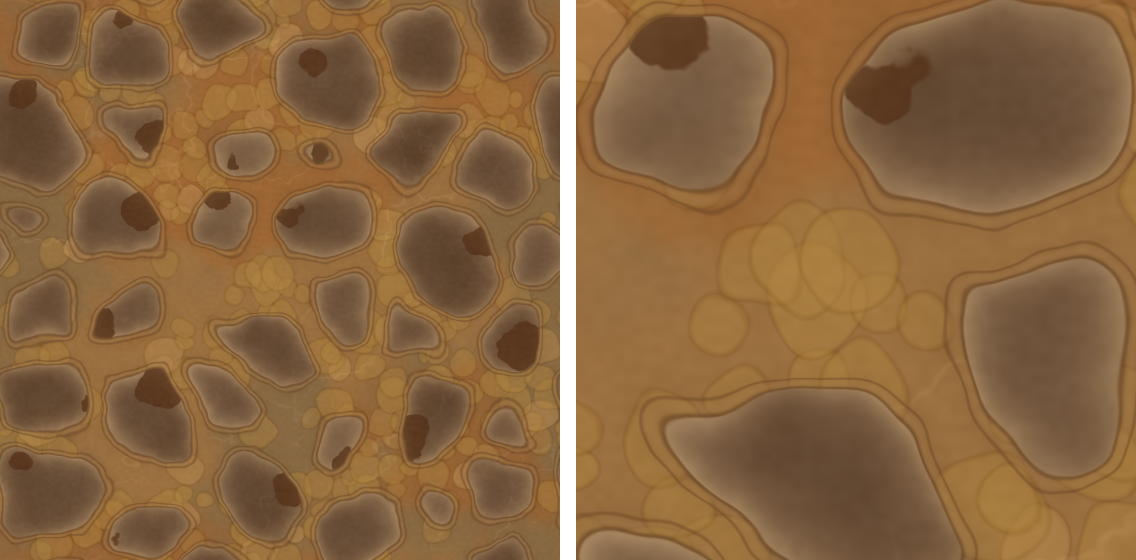
Left: the whole. Right: its middle third, enlarged.
Write a Shadertoy shader that draws this texture.

```glsl
// Tiling brown stones with pale rims, set in ochre ground strewn with translucent discs.

float hash(vec2 p) {
    return fract(sin(dot(p, vec2(127.1, 311.7))) * 43758.5453);
}

// Value noise with n repeats across the canvas, wrapping at its edges
float noise(vec2 uv, float n) {
    vec2 p = uv * n, i = floor(p), f = fract(p);
    f = f * f * (3.0 - 2.0 * f);
    vec2 a = mod(i, n), b = mod(i + 1.0, n);
    return mix(mix(hash(a + n), hash(vec2(b.x, a.y) + n), f.x),
               mix(hash(vec2(a.x, b.y) + n), hash(b + n), f.x), f.y);
}

float fbm(vec2 uv, float n) {
    float sum = 0.0, amp = 0.52;
    for (int k = 0; k < 5; k++) {
        sum += amp * noise(uv, n);
        n *= 2.0;
        amp *= 0.5;
    }
    return sum;
}

// Stone centre in xy, its radius in z, on a 6 by 6 wrapping grid
vec3 stoneSite(vec2 cell) {
    vec2 id = mod(cell, 6.0);
    vec2 jitter = vec2(hash(id + 3.7), hash(id + 41.3)) - 0.5;
    return vec3(cell + 0.5 + 0.72 * jitter, 0.25 + 0.47 * hash(id + 17.9));
}

// Signed distance to the stone that owns p; also gives its cell
float stoneDistance(vec2 p, out vec2 owner) {
    vec2 base = floor(p);
    float best = 1e3;
    owner = base;
    for (int y = -2; y <= 2; y++)
    for (int x = -2; x <= 2; x++) {
        vec2 cell = base + vec2(x, y);
        vec3 s = stoneSite(cell);
        float power = dot(p - s.xy, p - s.xy) - s.z * s.z;
        if (power < best) { best = power; owner = cell; }
    }
    // Smooth intersection of the borders with neighbours...
    vec3 own = stoneSite(owner);
    float sum = 0.0;
    for (int y = -2; y <= 2; y++)
    for (int x = -2; x <= 2; x++) {
        if (x == 0 && y == 0) continue;
        vec3 s = stoneSite(owner + vec2(x, y));
        float other = dot(p - s.xy, p - s.xy) - s.z * s.z;
        float side = 0.5 * (best - other) / max(length(s.xy - own.xy), 0.05);
        sum += exp(14.0 * (side + 0.1));
    }
    // ...and with four random sides of its own
    vec2 id = mod(owner, 6.0);
    for (int k = 0; k < 4; k++) {
        float fk = float(k), h = hash(id + 7.3 * fk + 5.1);
        float angle = 6.283 * hash(id + 2.9) + 1.571 * fk + 1.3 * (h - 0.5);
        float reach = own.z * (mod(fk, 2.0) < 0.5 ? 1.2 : 0.78) * (0.8 + 0.45 * hash(id + 11.7 * fk));
        sum += exp(14.0 * (dot(p - own.xy, vec2(cos(angle), sin(angle))) - reach));
    }
    return log(sum) / 14.0;
}

// Ochre ground with rusty stains and clusters of overlapping discs
vec3 groundColour(vec2 uv, float wisps) {
    vec3 col = mix(vec3(0.53, 0.41, 0.26), vec3(0.61, 0.44, 0.25), smoothstep(0.36, 0.58, fbm(uv, 4.0)));
    col = mix(col, vec3(0.62, 0.38, 0.18), 0.65 * smoothstep(0.5, 0.68, fbm(uv + 0.37, 5.0)));
    float soft = 22.0 / iResolution.y;
    vec2 p = uv * 22.0 + 0.3 * vec2(noise(uv, 31.0), noise(uv + 0.4, 31.0)), base = floor(p);
    for (int y = -1; y <= 1; y++)
    for (int x = -1; x <= 1; x++) {
        vec2 cell = base + vec2(x, y), id = mod(cell, 22.0);
        vec2 centre = cell + 0.5 + 0.8 * (vec2(hash(id + 1.7), hash(id + 63.1)) - 0.5);
        float cluster = smoothstep(0.25, 0.75, noise(centre / 22.0 + 0.21, 7.0));
        if (hash(id + 29.3) > 0.15 + 0.75 * cluster) continue;
        float d = length(p - centre) - 0.32 - 0.42 * hash(id + 83.9);
        float inside = 1.0 - smoothstep(-soft, soft, d);
        float pale = smoothstep(0.75, 1.0, hash(id + 51.7));
        vec3 tint = mix(vec3(0.68, 0.51, 0.25), vec3(0.75, 0.57, 0.35), pale);
        col = mix(col, tint, inside * (0.36 + 0.2 * hash(id + 9.1)));
        col -= 0.035 * (1.0 - smoothstep(0.0, 0.05 + soft, abs(d)));
    }
    return col + 0.035 * wisps;
}

// Dark stone, glowing towards its rim, some with a rusty blotch
vec3 stoneColour(vec2 uv, vec2 p, float d, vec2 owner, float wisps) {
    vec2 id = mod(owner, 6.0);
    vec3 site = stoneSite(owner);
    float grain = fbm(uv + 0.13, 12.0) - 0.5;
    vec3 col = mix(vec3(0.38, 0.275, 0.19), vec3(0.47, 0.36, 0.26), 0.6 * smoothstep(0.5, 0.25, site.z));
    col += 0.09 * grain + 0.025 * wisps;
    float glow = exp(min(d, 0.0) / 0.085) * (0.75 + 0.9 * grain);
    col = mix(col, vec3(0.66, 0.53, 0.38), clamp(glow, 0.0, 0.9));
    float angle = 6.283 * hash(id + 31.1);
    vec2 spot = site.xy + site.z * 0.6 * vec2(cos(angle), sin(angle));
    float blot = length(p - spot) - 0.09 - 0.13 * hash(id + 77.7) + 0.3 * (fbm(uv + 0.6, 20.0) - 0.5);
    float blotch = step(hash(id + 19.3), 0.5) * (1.0 - smoothstep(-0.012, 0.015, blot));
    return mix(col, vec3(0.33, 0.19, 0.09), 0.75 * blotch);
}

void mainImage(out vec4 fragColor, in vec2 fragCoord) {
    vec2 uv = fragCoord / iResolution.xy;
    float px = 6.0 / iResolution.y;
    vec2 wobble = vec2(noise(uv, 18.0), noise(uv + 0.53, 18.0)) - 0.5;
    vec2 ripple = vec2(noise(uv, 48.0), noise(uv + 0.29, 48.0)) - 0.5;
    vec2 p = uv * 6.0 + 0.13 * wobble + 0.035 * ripple;
    vec2 owner;
    float d = stoneDistance(p, owner);

    // Fine pale threads running over everything
    float wisps = 1.0 - smoothstep(0.0, 0.02, abs(fbm(uv + 0.71, 9.0) - 0.5));
    wisps *= smoothstep(0.4, 0.7, noise(uv + 0.17, 8.0));

    // Ground, shaded beside the stones, with a double outline around each
    vec3 col = groundColour(uv, wisps);
    col *= 1.0 - 0.13 * exp(-max(d, 0.0) / 0.05);
    col = mix(col, vec3(0.65, 0.48, 0.29), 0.4 * (1.0 - smoothstep(0.0, 0.02 + px, abs(d - 0.025))));
    col = mix(col, vec3(0.43, 0.28, 0.15), 0.5 * (1.0 - smoothstep(0.0, 0.006 + px, abs(d - 0.05))));
    vec3 stone = stoneColour(uv, p, d, owner, wisps);
    col = mix(col, stone, 1.0 - smoothstep(-px, px, d));
    col = mix(col, vec3(0.43, 0.29, 0.17), 0.6 * (1.0 - smoothstep(0.0, 0.008 + px, abs(d - 0.004))));
    col += 0.02 * (noise(uv, 170.0) - 0.5);
    fragColor = vec4(col, 1.0);
}
```
